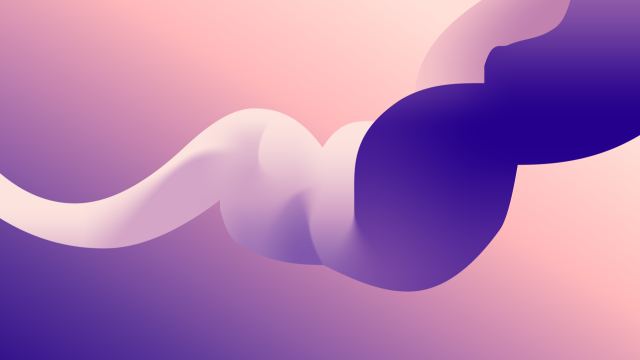
This background is drawn by a WebGL 1 fragment shader. Its source:

```glsl
precision highp float;
uniform vec2 u_resolution;

// Cubic through a and b with the given end slopes, held flat outside
float bend(float x, vec2 a, vec2 b, float slopeA, float slopeB) {
  float w = b.x - a.x;
  float t = clamp((x - a.x) / w, 0.0, 1.0);
  float s = 1.0 - t;
  return a.y * s * s * (1.0 + 2.0 * t) + b.y * t * t * (3.0 - 2.0 * t)
       + w * t * s * (slopeA * s - slopeB * t);
}

float fill(float d) {
  float soft = 0.5 / u_resolution.y;
  return smoothstep(-soft, soft, d);
}

vec3 backdrop(vec2 p) {
  float t = 0.6 * p.x + p.y;
  vec3 c = mix(vec3(0.2, 0.07, 0.55), vec3(0.36, 0.22, 0.6), clamp(t / 0.3, 0.0, 1.0));
  c = mix(c, vec3(0.56, 0.36, 0.65), clamp((t - 0.3) / 0.25, 0.0, 1.0));
  c = mix(c, vec3(0.78, 0.52, 0.69), clamp((t - 0.55) / 0.3, 0.0, 1.0));
  c = mix(c, vec3(1.0, 0.72, 0.73), clamp((t - 0.85) / 0.35, 0.0, 1.0));
  return mix(c, vec3(1.0, 0.88, 0.85), clamp((t - 1.2) / 0.5, 0.0, 1.0));
}

// Upper outline of the pale ribbon
float ribbonTop(float x) {
  if (x < 0.208) return bend(x, vec2(0.0, 0.519), vec2(0.208, 0.435), -0.85, 0.0);
  if (x < 0.509) return bend(x, vec2(0.208, 0.435), vec2(0.509, 0.588), 0.0, 0.93);
  if (x < 0.706) return bend(x, vec2(0.509, 0.588), vec2(0.706, 0.699), 0.93, 0.0);
  if (x < 0.896) return bend(x, vec2(0.706, 0.699), vec2(0.896, 0.59), 0.0, -1.4);
  return bend(x, vec2(0.896, 0.59), vec2(1.037, 0.664), 1.6, 0.0);
}

// Lower outline shared by the ribbon and the dark form
float underside(float x) {
  if (x < 0.289) return bend(x, vec2(0.0, 0.394), vec2(0.289, 0.31), -0.62, 0.0);
  if (x < 0.611) return bend(x, vec2(0.289, 0.31), vec2(0.611, 0.444), 0.0, 0.75);
  if (x < 0.671) return bend(x, vec2(0.611, 0.421), vec2(0.671, 0.317), -4.0, -0.6);
  if (x < 0.898) return bend(x, vec2(0.671, 0.317), vec2(0.898, 0.264), -0.6, 0.0);
  if (x < 1.134) return bend(x, vec2(0.898, 0.264), vec2(1.134, 0.19), -0.5, 0.0);
  if (x < 1.389) return bend(x, vec2(1.134, 0.19), vec2(1.389, 0.363), 0.0, 1.4);
  if (x < 1.438) return bend(x, vec2(1.389, 0.363), vec2(1.438, 0.542), 1.4, 6.0);
  return bend(x, vec2(1.438, 0.542), vec2(1.778, 0.625), 0.0, 0.6);
}

// Upper outline of the dark form
float darkTop(float x) {
  if (x < 1.345) return bend(x, vec2(1.111, 0.722), vec2(1.345, 0.769), 0.6, 0.0);
  if (x < 1.412) return bend(x, vec2(1.345, 0.815), vec2(1.412, 0.875), 3.5, 0.45);
  if (x < 1.528) return bend(x, vec2(1.412, 0.875), vec2(1.528, 0.914), 0.45, 0.6);
  return bend(x, vec2(1.528, 0.914), vec2(1.59, 1.02), 0.6, 4.0);
}

vec3 ribbonColor(vec2 p) {
  // Long crease along the tail
  float crease = bend(p.x, vec2(0.231, 0.33), vec2(0.509, 0.549), 0.6, 0.7);
  if (p.x > 0.509) crease = bend(p.x, vec2(0.509, 0.549), vec2(0.637, 0.583), 0.7, 0.0);
  float soft = mix(0.1, 0.018, smoothstep(0.25, 0.5, p.x));
  float tail = 0.47 * (1.0 - smoothstep(-soft, soft, p.y - crease));

  // Upright fold in the first lobe
  float lobe = 0.8 * (1.0 - smoothstep(0.28, 0.68, p.y));
  float fold = bend(p.y, vec2(0.51, 0.73), vec2(0.572, 0.7176), -0.4, 0.0);
  if (p.y > 0.572) fold = bend(p.y, vec2(0.572, 0.7176), vec2(0.657, 0.745), 0.0, 0.6);
  float foldSoft = mix(0.06, 0.004, smoothstep(0.47, 0.56, p.y));
  lobe += 0.2 * smoothstep(0.56, 0.7, p.x) * (1.0 - smoothstep(0.6, 0.68, p.y))
        * smoothstep(0.42, 0.54, p.y) * (1.0 - smoothstep(-foldSoft, foldSoft, p.x - fold));

  // Shaded hollow, cut off by the next lobe
  float hollow = bend(p.x, vec2(0.741, 0.375), vec2(0.82, 0.46), 1.2, 0.6);
  if (p.x > 0.82) hollow = bend(p.x, vec2(0.82, 0.46), vec2(0.907, 0.502), 0.6, 0.7);
  float hollowSoft = mix(0.05, 0.012, smoothstep(0.74, 0.83, p.x));
  lobe += 0.2 * smoothstep(0.7, 0.84, p.x)
        * (1.0 - smoothstep(-hollowSoft, hollowSoft, p.y - hollow));
  float lobeEdge = bend(p.y, vec2(0.264, 0.898), vec2(0.4, 0.857), -0.6, 0.0);
  float edgeSoft = mix(0.005, 0.05, smoothstep(0.36, 0.5, p.y));
  float second = 0.95 * (1.0 - smoothstep(0.2, 0.63, p.y));
  lobe = mix(lobe, second, smoothstep(-edgeSoft, edgeSoft, p.x - lobeEdge));

  float tone = mix(tail, lobe, smoothstep(0.54, 0.69, p.x));
  vec3 c = mix(vec3(0.99, 0.89, 0.87), vec3(0.82, 0.63, 0.77), clamp(tone * 2.0, 0.0, 1.0));
  return mix(c, vec3(0.5, 0.34, 0.67), clamp(tone * 2.0 - 1.0, 0.0, 1.0));
}

vec3 darkColor(vec2 p) {
  float front = 0.25 * (1.0 - smoothstep(1.0, 1.35, p.x))
              + 0.5 * (1.0 - smoothstep(0.2, 0.66, p.y))
              + 0.35 * smoothstep(0.64, 0.78, p.y);
  float rear = smoothstep(0.66, 1.08, p.y);
  float lift = mix(front, rear, smoothstep(1.24, 1.44, p.x) * smoothstep(0.48, 0.62, p.y));
  return mix(vec3(0.14, 0.0, 0.55), vec3(0.6, 0.39, 0.67), lift);
}

vec3 scene(vec2 p) {
  vec3 c = backdrop(p);

  // Rear rosy lobe
  float rearLeft = bend(p.y, vec2(0.734, 1.153), vec2(1.0, 1.338), 0.0, 1.5);
  vec3 rosy = mix(vec3(0.97, 0.77, 0.79), vec3(0.76, 0.51, 0.69),
                  smoothstep(-0.04, 0.26, p.x - rearLeft + 0.3 * (p.y - 0.85)));
  c = mix(c, rosy, fill(p.x - rearLeft) * step(0.7, p.y) * step(p.x, 1.7));

  // Pale ribbon
  float above = fill(p.y - underside(p.x));
  c = mix(c, ribbonColor(p), above * fill(ribbonTop(p.x) - p.y) * step(p.x, 1.1));

  // Dark form, melting into the ribbon at its lower left
  float left = bend(p.y, vec2(0.45, 0.984), vec2(0.722, 1.111), 0.0, 1.5);
  float melt = 0.5 / u_resolution.y + 0.11 * (1.0 - smoothstep(0.22, 0.42, p.y));
  float dark = smoothstep(-melt, melt, p.x - left) * fill(darkTop(p.x) - p.y);
  return mix(c, darkColor(p), dark * above);
}

void main() {
  // Average a 3 by 3 grid of samples for smooth edges
  vec3 sum = vec3(0.0);
  for (int i = 0; i < 3; i++) {
    for (int j = 0; j < 3; j++) {
      vec2 offset = (vec2(float(i), float(j)) - 1.0) / 3.0;
      sum += scene((gl_FragCoord.xy + offset) / u_resolution.y);
    }
  }
  gl_FragColor = vec4(sum / 9.0, 1.0);
}
```
